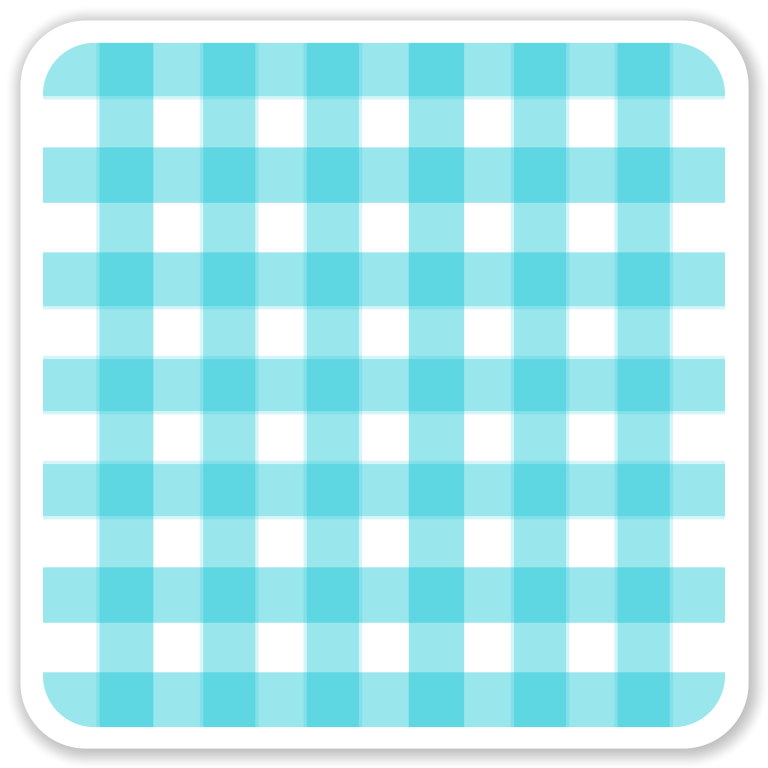
Write a three.js fragment shader that draws this pattern.

```glsl
// Aqua gingham on a rounded white card with a soft drop shadow.
// Six upright and seven level translucent bands overlap to form the checks;
// some band edges carry a paler fringe, chosen by band index.
varying vec2 vUv;

const float SOFT = 0.0009;

float inside(float d) {
  return smoothstep(-SOFT, SOFT, -d);
}

float roundedBox(vec2 p, vec2 halfSize, float radius) {
  vec2 q = abs(p) - halfSize + radius;
  return length(max(q, 0.0)) + min(max(q.x, q.y), 0.0) - radius;
}

// Index of the nearest band, limited to those that exist.
float bandIndex(float x, float first, float pitch, float last) {
  return clamp(floor((x - first) / pitch + 0.5), 0.0, last);
}

// Coverage across one band; fringe holds the low and high edge flags.
float band(float offset, vec2 fringe) {
  float d = abs(offset);
  float pale = offset < 0.0 ? fringe.x : fringe.y;
  float fringed = mix(inside(d - 0.0382), inside(d - 0.0339), 0.6);
  return mix(inside(d - 0.0361), fringed, pale);
}

vec3 dye(vec3 cloth, float coverage) {
  return mix(cloth, vec3(0.06, 0.765, 0.835), 0.425 * coverage);
}

void main() {
  // Upright bands: all fringed but the fourth, and the first only at its left.
  float column = bandIndex(vUv.x, 0.1636, 0.1349, 5.0);
  float leftFringe = step(0.5, abs(column - 3.0));
  float rightFringe = leftFringe * step(0.5, column);
  float upright = band(vUv.x - 0.1636 - 0.1349 * column, vec2(leftFringe, rightFringe));

  // Level bands, counted from the top downward.
  float down = 1.0 - vUv.y;
  float row = bandIndex(down, 0.0913, 0.1367, 6.0);
  float upperFringe = step(abs(row - 3.5), 0.6);
  float lowerFringe = max(step(abs(row - 3.0), 1.1), step(row, 0.5));
  float level = band(down - 0.0913 - 0.1367 * row, vec2(upperFringe, lowerFringe));

  vec3 gingham = dye(dye(vec3(1.0), upright), level);

  // Shadow, card and cloth panel, from back to front.
  float shadow = roundedBox(vUv - vec2(0.504, 0.4955), vec2(0.474), 0.085);
  float card = roundedBox(vUv - vec2(0.5007, 0.4993), vec2(0.474), 0.085);
  float panel = roundedBox(vUv - vec2(0.5, 0.4987), vec2(0.444, 0.4455), 0.067);

  vec3 color = vec3(1.0 - 0.25 * (1.0 - smoothstep(-0.008, 0.024, shadow)));
  color = mix(color, vec3(1.0), inside(card));
  color = mix(color, gingham, inside(panel));
  gl_FragColor = vec4(color, 1.0);
}
```
